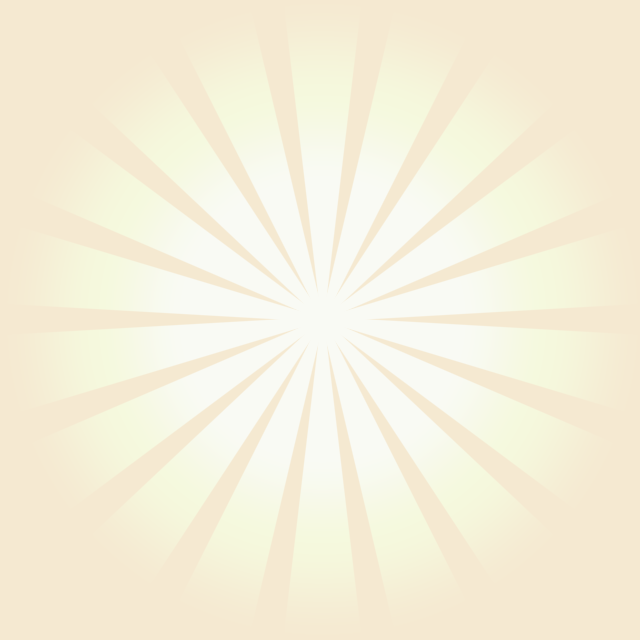
Write a Shadertoy shader that draws this background.

```glsl
#define CENTER vec2(0.504, 0.501)
#define RAY_COUNT 18.0
#define RAY_SLOPE 0.057
#define RAY_TIP 0.042
#define LEVEL_RAY_TIP 0.072
#define WHITE_RADIUS 0.21
#define TINT_RADIUS 0.36
#define GLOW_RADIUS 0.51
#define CREAM vec3(0.961, 0.914, 0.820)
#define TINT vec3(0.961, 0.975, 0.868)
#define WHITE vec3(0.976, 0.980, 0.957)

const float TAU = 6.2831853;

// Radial blend from the white core through a pale tint to cream
vec3 glowColor(float radius) {
    vec3 color = mix(WHITE, TINT, smoothstep(WHITE_RADIUS, TINT_RADIUS, radius));
    return mix(color, CREAM, smoothstep(TINT_RADIUS - 0.02, GLOW_RADIUS, radius));
}

// Coverage of evenly spaced wedges that narrow to points near the center
float rayMask(vec2 p, float radius, float softness) {
    float sector = TAU / RAY_COUNT;
    float angle = atan(p.y, p.x);
    float index = round(angle / sector);
    float across = radius * abs(sin(angle - index * sector));

    // The two level rays begin farther out
    bool isLevel = mod(abs(index), RAY_COUNT * 0.5) < 0.5;
    float tip = isLevel ? LEVEL_RAY_TIP : RAY_TIP;
    float halfWidth = RAY_SLOPE * (radius - tip);
    float wedge = smoothstep(-softness, softness, halfWidth - across);
    return wedge * smoothstep(tip - 0.01, tip + 0.01, radius);
}

void mainImage(out vec4 fragColor, in vec2 fragCoord) {
    float scale = min(iResolution.x, iResolution.y);
    vec2 p = (fragCoord - 0.5 * iResolution.xy) / scale + 0.5 - CENTER;
    float radius = length(p);
    float softness = max(0.0013, 0.7 / scale);

    vec3 color = mix(glowColor(radius), CREAM, rayMask(p, radius, softness));
    fragColor = vec4(color, 1.0);
}
```
